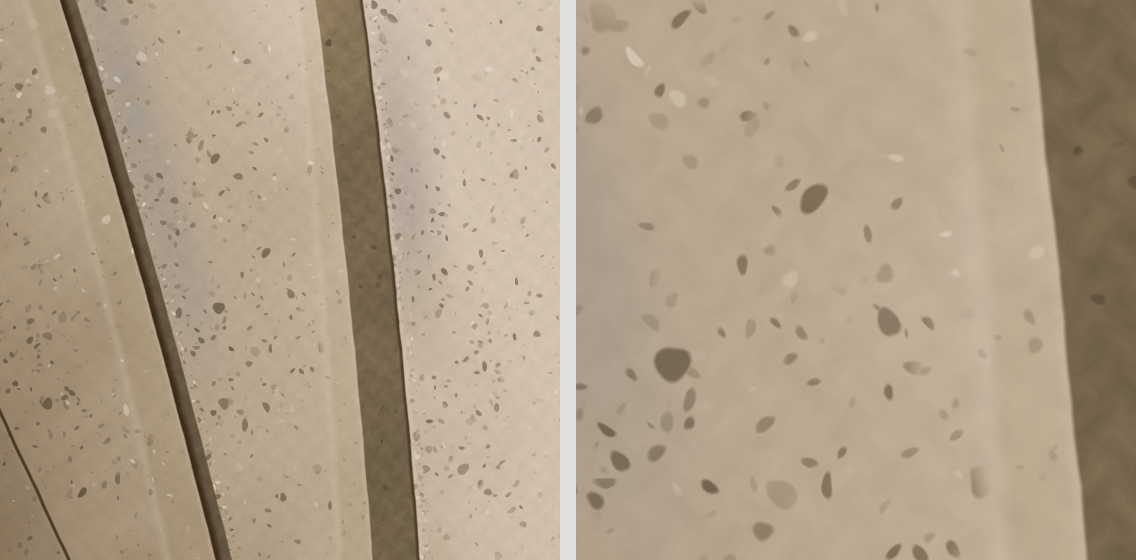
Left, the full canvas; right, a detail of the centre.
Reproduce this texture procedurally as a three.js fragment shader.

```glsl
varying vec2 vUv;

#define SEAM_WIDE vec4(0.666, 0.564, 0.084, 0.025) // x at bottom, x at top, width, bow
#define SEAM_DARK vec4(0.385, 0.107, 0.029, 0.030)
#define SEAM_THIN vec4(0.120, -0.345, 0.006, 0.0)
#define SHADE vec3(0.53, 0.45, 0.345)
#define BODY vec3(0.725, 0.655, 0.56)
#define PALE vec3(0.825, 0.76, 0.69)
#define SHEEN vec3(0.63, 0.59, 0.55)
#define GROOVE vec3(0.475, 0.41, 0.31)
#define CREVICE vec3(0.235, 0.17, 0.105)
#define CHIP_LIGHT vec3(0.91, 0.87, 0.80)
#define SOFT 0.0018
#define CHIP_DENSITY 0.40

vec3 hash3(vec2 p) {
  vec3 h = vec3(dot(p, vec2(127.1, 311.7)), dot(p, vec2(269.5, 183.3)), dot(p, vec2(419.2, 371.9)));
  return fract(sin(h) * 43758.5453);
}

// Layered, rotated sines in -1..1
float mottle(vec2 p) {
  float sum = 0.0, amp = 0.5;
  for (int i = 0; i < 4; i++) {
    p += 0.6 * sin(p.yx * 1.3 + 1.7);
    sum += amp * sin(p.x) * cos(p.y);
    p = mat2(1.4, 1.1, -1.1, 1.4) * p + 2.3;
    amp *= 0.55;
  }
  return sum;
}

// Cellular scatter of rounded, rotated stone chips
float chips(vec2 uv, float cells, float density, float seed) {
  vec2 p = uv * cells, id = floor(p);
  float cover = 0.0, blur = cells * SOFT;
  for (int j = -1; j <= 1; j++) {
    for (int i = -1; i <= 1; i++) {
      vec2 cell = id + vec2(float(i), float(j));
      vec3 place = hash3(cell + seed);
      vec3 form = hash3(cell + seed + 57.3);
      vec2 q = p - cell - place.xy;
      float turn = 6.2832 * form.x;
      q = mat2(cos(turn), -sin(turn), sin(turn), cos(turn)) * q;
      q.y += 0.8 * (form.y - 0.5) * q.x * q.x;
      q.y *= 1.0 + 1.3 * form.y;
      float a = atan(q.y, q.x + 0.0001);
      float radius = mix(0.17, 0.38, form.z * form.z);
      radius *= 1.0 + 0.09 * sin(2.0 * a + turn) + 0.07 * sin(3.0 * a + 9.0 * form.y);
      float chip = 1.0 - smoothstep(radius - blur, radius + blur, length(q));
      chip *= smoothstep(0.0, 0.08, density - place.z) * mix(0.25, 1.0, fract(form.x * 7.0));
      cover = max(cover, chip);
    }
  }
  return cover;
}

float seamOffset(vec2 uv, vec4 seam) {
  float wobble = 0.001 * mottle(vec2(seam.x * 40.0, uv.y * 45.0));
  return uv.x - mix(seam.x, seam.y, uv.y) - seam.w * uv.y * (1.0 - uv.y) + wobble;
}

float band(float d, float lo, float hi, float blur) {
  return smoothstep(lo - blur, lo + blur, d) * (1.0 - smoothstep(hi - blur, hi + blur, d));
}

// Smooth margin before a seam, with a faint crease
vec3 addMargin(vec3 col, float d, float width) {
  col = mix(col, col * vec3(0.975, 0.97, 0.945), band(d, -width, 0.0, 0.006));
  col = mix(col, PALE, 0.22 * band(d, -width - 0.012, -width, 0.008));
  return mix(col, PALE, 0.2 * band(d, -0.006, 0.0, 0.003));
}

void main() {
  vec2 uv = vUv;
  float wide = seamOffset(uv, SEAM_WIDE);
  float dark = seamOffset(uv, SEAM_DARK);
  float thin = seamOffset(uv, SEAM_THIN);
  float afterWide = wide - SEAM_WIDE.z, afterDark = dark - SEAM_DARK.z;
  float cloud = mottle(uv * 9.0), grain = mottle(uv * 130.0);

  // Slab tone and grey sheen beside the seams
  float light = uv.x * 0.75 + uv.y * 0.35 + 0.10 * cloud;
  vec3 col = mix(SHADE, BODY, smoothstep(-0.15, 0.50, light));
  col = mix(col, PALE, smoothstep(0.46, 0.86, light));
  float sheen = band(afterDark, 0.0, 0.08, 0.06) * smoothstep(0.2, 0.55, uv.y);
  sheen += band(afterWide, 0.0, 0.07, 0.06) * band(uv.y, 0.45, 0.9, 0.2);
  col = mix(col, SHEEN, sheen * (0.72 + 0.35 * cloud));
  float strip = 0.03 + 0.025 * (1.0 - uv.y);
  col = addMargin(col, dark, strip + 0.025);
  col = addMargin(col, wide, strip);
  col *= 1.0 + 0.028 * grain;

  // Chips gather in clusters and thin out toward each margin
  float margin = wide < 0.0 ? (dark < 0.0 ? -dark : -wide) : 1.08 - uv.x;
  float zone = smoothstep(0.02, 0.17, margin) * (0.7 + 0.9 * mottle(uv * 14.0 + 4.0));
  zone *= mix(0.4, 1.0, band(uv.y, 0.12, 0.72, 0.18));
  float rim = band(afterDark, 0.0, 0.016, 0.007) + band(afterWide, 0.0, 0.020, 0.008);
  float stones = chips(uv, 32.0, CHIP_DENSITY * zone, 3.0);
  stones = max(stones, 0.9 * chips(uv, 50.0, CHIP_DENSITY * zone + 0.04, 19.0));
  stones = max(stones, 0.6 * chips(uv, 80.0, 0.10 + 0.6 * rim, 41.0));
  col = mix(col, col * vec3(0.64, 0.61, 0.56), stones);
  float bright = chips(uv, 38.0, 0.05 + 0.06 * smoothstep(0.3, 0.8, uv.y) + 0.10 * rim, 73.0);
  bright = max(bright, chips(uv, 70.0, 0.06 + 0.35 * rim, 97.0));
  col = mix(col, CHIP_LIGHT, 0.75 * bright);

  // Wide groove with a shadowed right wall and pale lip
  vec3 floorTone = GROOVE * (0.90 + 0.22 * uv.y * uv.y + 0.12 * cloud + 0.09 * grain);
  floorTone *= 1.0 - 0.3 * chips(uv, 60.0, 0.12, 131.0);
  floorTone = mix(floorTone, CREVICE, 0.7 * band(afterWide, -0.005, 0.002, 0.003));
  col = mix(col, PALE, 0.5 * band(afterWide, 0.001, 0.007, 0.003));
  col = mix(col, floorTone, band(wide, 0.0, SEAM_WIDE.z, SOFT));

  // Narrow groove, darkest along its left wall, and the thin joint
  vec3 wall = mix(CREVICE, GROOVE * 0.82, smoothstep(0.003, 0.018, dark)) * (1.0 + 0.1 * grain);
  col = mix(col, wall, band(dark, 0.0, SEAM_DARK.z, SOFT));
  col = mix(col, col * 0.95, 1.0 - smoothstep(-0.01, 0.0, thin));
  col = mix(col, CREVICE, 0.85 * band(thin, 0.0, SEAM_THIN.z, 0.002));
  gl_FragColor = vec4(col, 1.0);
}
```
